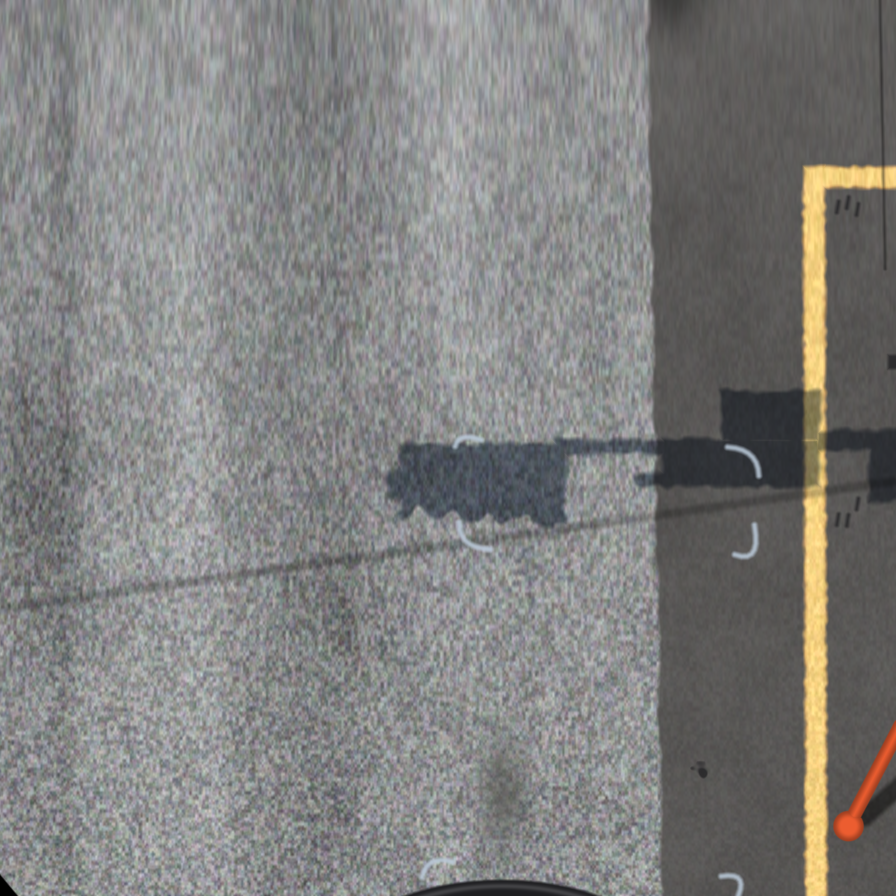
This texture is drawn by a WebGL 2 fragment shader. Its source:

```glsl
#version 300 es
precision highp float;
// Sunlit road from above: grainy carriageway, dark pavement, cast shadows, yellow bay.
// Value noise gives the grain; boxes, capsules and curves give the shapes.
uniform vec2 u_resolution;
out vec4 fragColor;

const vec3 ROAD = vec3(0.99, 1.0, 1.005);
const vec3 PAVEMENT = vec3(0.345, 0.338, 0.332);
const vec3 YELLOW = vec3(0.97, 0.83, 0.51);
const vec3 YELLOW_EDGE = vec3(0.80, 0.64, 0.40);
const vec3 CHALK = vec3(0.73, 0.79, 0.85);
const vec3 ORANGE = vec3(0.84, 0.33, 0.17);
const vec3 INK = vec3(0.12, 0.12, 0.13);
const vec3 SHADE = vec3(0.52, 0.56, 0.62);
const float GRAIN_CELLS = 270.0, GRAIN_STRETCH = 85.0, PAINT_HALF = 0.0125;

float hash(vec2 p) {
  vec3 q = fract(p.xyx * 0.1031);
  q += dot(q, q.yzx + 33.33);
  return fract((q.x + q.y) * q.z);
}
float noise(vec2 p) {
  vec2 i = floor(p), f = fract(p);
  f = f * f * (3.0 - 2.0 * f);
  return mix(mix(hash(i), hash(i + vec2(1, 0)), f.x),
             mix(hash(i + vec2(0, 1)), hash(i + 1.0), f.x), f.y);
}
float fbm(vec2 p) {
  return 0.5 * noise(p) + 0.3 * noise(p * 2.1 + 7.0) + 0.2 * noise(p * 4.3 + 19.0);
}
float bump(float x, float centre, float width) {
  float d = (x - centre) / width;
  return exp(-d * d);
}
float box(vec2 p, float x, float y, float w, float h) {
  vec2 d = abs(p - vec2(x, y)) - vec2(w, h);
  return length(max(d, 0.0)) + min(max(d.x, d.y), 0.0);
}
float segment(vec2 p, vec2 a, vec2 b) {
  vec2 ab = b - a;
  return length(p - a - ab * clamp(dot(p - a, ab) / dot(ab, ab), 0.0, 1.0));
}
// Quadratic curve walked in short segments
float curve(vec2 p, vec2 a, vec2 b, vec2 c) {
  float d = 1.0;
  vec2 last = a;
  for (int i = 1; i <= 7; i++) {
    float t = float(i) / 7.0;
    vec2 next = mix(mix(a, b, t), mix(b, c, t), t);
    d = min(d, segment(p, last, next));
    last = next;
  }
  return d;
}
float fill(float d, float soft) { return 1.0 - smoothstep(-soft, soft, d); }

vec3 roadColour(vec2 p, vec3 grain) {
  float x = p.x + 0.012 * (fbm(p * vec2(5, 3)) - 0.5);
  float tone = 0.535 + 0.075 * bump(x, 0.215, 0.055) + 0.04 * bump(x, 0.12, 0.05);
  tone += mix(0.03, 0.12, smoothstep(0.35, 0.95, p.y)) * bump(x, 0.51, 0.06);
  tone += 0.035 * smoothstep(0.5, 0.65, x) - 0.035 * bump(x, 0.36, 0.06);
  tone -= 0.06 * bump(x, 0.073, 0.012) * (0.5 + noise(p * vec2(20, 30)));
  tone -= 0.1 * bump(x, 0.095 - 0.12 * p.y, 0.045) * bump(p.y, 0.46, 0.13);
  tone -= 0.05 * bump(x, 0.39, 0.012) * bump(p.y, 0.33, 0.1);
  tone += 0.1 * (fbm(p * vec2(24, 10)) - 0.5);
  float stain = bump(p.x, 0.562, 0.026) * bump(p.y, 0.11, 0.055);
  return mix(ROAD * tone + grain * mix(0.4, 0.22, p.y), vec3(0.33, 0.33, 0.31), 0.65 * stain);
}
// Large shadow with a ragged lower edge
float castShadow(vec2 p) {
  float teeth = 0.011 * noise(vec2(p.x * 75.0, 2.0)) - 0.004;
  float d = box(p, 0.538, 0.463 + teeth, 0.093, 0.042 - teeth);
  d = min(d, length((p - vec2(0.447, 0.459)) * vec2(1.0, 0.6)) - 0.014);
  d = min(d, box(p, 0.69, 0.501, 0.07, 0.008));
  d = min(d, box(p, 0.827, 0.484, 0.088, 0.027));
  d = min(d, segment(p, vec2(0.715, 0.463), vec2(0.76, 0.467)) - 0.008);
  d = min(d, box(p, 0.86, 0.535, 0.056, 0.029));
  d = min(d, box(p, 0.96, 0.508, 0.05, 0.012));
  d = min(d, box(p, 0.987, 0.479, 0.017, 0.039));
  return d + 0.006 * (noise(p * 90.0) - 0.5);
}
float chalkCorners(vec2 p) {
  float d = curve(p, vec2(0.508, 0.502), vec2(0.512, 0.518), vec2(0.537, 0.509));
  d = min(d, curve(p, vec2(0.512, 0.417), vec2(0.513, 0.388), vec2(0.547, 0.387)));
  d = min(d, curve(p, vec2(0.812, 0.501), vec2(0.846, 0.499), vec2(0.847, 0.469)));
  d = min(d, curve(p, vec2(0.842, 0.414), vec2(0.85, 0.37), vec2(0.82, 0.381)));
  d = min(d, curve(p, vec2(0.471, 0.021), vec2(0.476, 0.046), vec2(0.505, 0.038)));
  return min(d, curve(p, vec2(0.805, 0.022), vec2(0.835, 0.027), vec2(0.824, 0.0)));
}
void main() {
  vec2 p = gl_FragCoord.xy / u_resolution;
  float aa = 1.0 / u_resolution.y;
  // Grain, drawn out toward the top
  vec2 g = vec2(p.x + 0.04 * (p.x - 0.5) * p.y, p.y) * GRAIN_CELLS;
  g.y -= p.y * GRAIN_STRETCH * (0.6 + p.y);
  vec3 tint = vec3(noise(g + 91.0), noise(g + 173.0), noise(g + 257.0)) - 0.5;
  vec3 grain = 0.65 * noise(g) + 0.35 * noise(g * 1.7 + 40.0) - 0.5 + 0.22 * tint;
  // Ground
  float edge = mix(0.739, 0.723, p.y) + 0.005 * (noise(vec2(p.y * 45.0, 3.0)) - 0.5);
  vec3 pavement = PAVEMENT + 0.06 * grain + 0.05 * (fbm(p * vec2(16, 12)) - 0.5);
  pavement += 0.035 * smoothstep(0.6, 1.0, p.y);
  pavement *= 1.0 - 0.4 * bump(p.x, 0.75, 0.035) * bump(p.y, 1.01, 0.045);
  vec3 c = mix(pavement, roadColour(p, grain), fill(p.x - edge, 0.003));
  // Painted bay
  float paint = box(p, mix(0.911, 0.908, p.y), 0.4, PAINT_HALF, 0.415);
  paint = min(paint, box(p, 0.96, 0.802, 0.064, PAINT_HALF)) + 0.003 * (noise(p * 130.0) - 0.5);
  vec3 yellow = mix(YELLOW_EDGE, YELLOW, fill(paint + 0.0025, 0.0025)) + 0.16 * grain;
  c = mix(c, yellow, fill(paint, 0.0015 + aa));
  // Shadows and chalk
  c *= mix(vec3(1), SHADE, fill(castShadow(p), 0.004));
  c *= 1.0 - 0.22 * fill(abs(p.y - 0.32 - 0.143 * p.x) - 0.005, 0.004);
  c = mix(c, CHALK, 0.85 * fill(chalkCorners(p) - 0.0028, 0.0015 + aa));
  // Dark flecks and thin line
  float spots = length(p - vec2(0.783, 0.139)) - 0.013 + 0.01 * noise(p * 140.0);
  for (float k = 0.0; k < 6.0; k++) {
    vec2 at = vec2(0.934 + 0.011 * mod(k, 3.0), k < 3.0 ? 0.757 : 0.413);
    at.y += 0.022 * hash(vec2(k, 5));
    spots = min(spots, segment(p, at, at + vec2(0.002, 0.012)) - 0.002);
  }
  spots = min(spots, box(p, 0.997, 0.596, 0.006, 0.008));
  c = mix(c, INK, 0.75 * fill(spots, 0.0015 + aa));
  c *= 1.0 - 0.4 * fill(segment(p, vec2(0.982, 1), vec2(0.988, 0.7)) - 0.0015, 0.002);
  // Orange pole and its shadow
  c *= 1.0 - 0.5 * fill(segment(p, vec2(0.965, 0.088), vec2(1.01, 0.128)) - 0.01, 0.004);
  float pole = segment(p, vec2(0.953, 0.09), vec2(1.005, 0.19)) - 0.008;
  pole = min(pole, length(p - vec2(0.947, 0.078)) - 0.017);
  c = mix(c, ORANGE * (1.1 - 0.35 * smoothstep(-0.009, 0.0, pole)), fill(pole, aa));
  // Dark rim and cut corner
  float rim = 0.078 * length((p - vec2(0.56, -0.06)) / vec2(0.17, 0.078)) - 0.078;
  c = mix(c, INK + 0.14 * bump(rim, -0.007, 0.003), fill(rim, 0.002));
  c *= 1.0 - fill(p.x * 1.2 + p.y - 0.024, 0.002);
  fragColor = vec4(clamp(c, 0.0, 1.0), 1.0);
}
```
